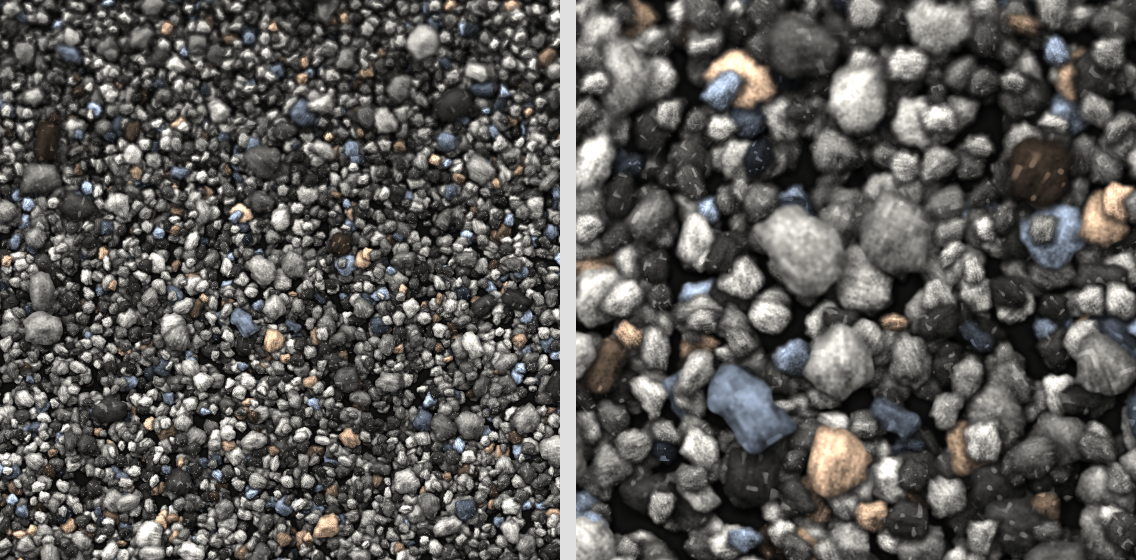
Left, the full canvas; right, a detail of the centre.
Reproduce this texture procedurally as a Shadertoy shader.

```glsl
// Loose bed of crushed dark mineral grit, seen at a slant with shallow focus.
// Jittered grids of rounded random polygons are painted from back to front,
// each grain with its own tone, domed shading, fine roughness and contact shadow.

const float TAU = 6.2831853;
const int SIDES = 7;
const int LAYERS = 6;
const vec3 WARM_GREY = vec3(1.015, 1.0, 0.965);
const vec3 SLATE_BLUE = vec3(0.90, 0.98, 1.10);
const vec3 RUST_BROWN = vec3(1.16, 0.98, 0.82);
const vec3 GAP_COLOR = vec3(0.07, 0.07, 0.068);
const vec2 LIGHT_DIR = vec2(-0.35, 0.94);

float hash(vec2 p) {
    vec3 q = fract(p.xyx * 0.1031);
    q += dot(q, q.yzx + 33.33);
    return fract((q.x + q.y) * q.z);
}

float noise(vec2 p) {
    vec2 cell = floor(p), f = fract(p);
    f = f * f * (3.0 - 2.0 * f);
    float low = mix(hash(cell), hash(cell + vec2(1, 0)), f.x);
    float high = mix(hash(cell + vec2(0, 1)), hash(cell + vec2(1, 1)), f.x);
    return mix(low, high, f.y);
}

mat2 rotation(float angle) {
    float c = cos(angle), s = sin(angle);
    return mat2(c, s, -s, c);
}

// Rounded polygon of unit size: x is the distance, yz the outward tilt.
vec3 grainShape(vec2 p, vec2 id, float aspect) {
    const float SHARPNESS = 11.0;
    float total = 0.0;
    vec2 tilt = vec2(0.0);
    for (int k = 0; k < SIDES; k++) {
        vec2 seed = id + float(k) * vec2(7.3, 3.7);
        float angle = (float(k) + 0.8 * hash(seed)) * TAU / float(SIDES);
        vec2 dir = vec2(cos(angle), sin(angle));
        float reach = length(dir * vec2(1.0, 1.0 / aspect));
        reach *= mix(0.78, 1.08, hash(seed + 51.7));
        float weight = exp(SHARPNESS * (dot(p, dir) - reach));
        total += weight;
        tilt += weight * dir;
    }
    return vec3(log(total) / SHARPNESS, tilt / total);
}

// Surface colour of one grain; p is in grain units, sharp is 1 in focus.
vec3 grainColor(vec2 p, vec2 id, vec3 shape, vec2 tilt, float sharp) {
    float tone = mix(0.15, 0.84, pow(hash(id + 11.3), 1.05));
    float kind = hash(id + 23.9);
    vec3 tint = mix(WARM_GREY, SLATE_BLUE, step(0.93, kind));
    tint = mix(tint, RUST_BROWN, step(kind, 0.05));

    // Coarse facets, layered streaks and fine pitting.
    float facets = noise(p * 2.3 + id * 3.0) - 0.5;
    float streaks = noise(p * vec2(2.5, 9.0) + id * 5.0) - 0.5;
    float pits = noise(p * 12.0 + id * 7.0) - 0.5;
    float rough = 0.42 * facets + sharp * (0.34 * streaks + 0.30 * pits);

    float light = 1.0 + 0.36 * dot(tilt, LIGHT_DIR) + rough;
    float rim = mix(0.62, 1.0, smoothstep(0.0, -0.28, shape.x));
    float glint = smoothstep(0.72, 0.92, noise(p * 4.5 + id * 9.0));
    glint *= 0.30 * sharp * (1.0 - tone);
    return tint * (tone * light * rim + glint);
}

// Paints one grid of grains over the colour below.
vec3 paintLayer(vec3 below, vec2 uv, float count, float density,
                float seed, float blur, float sharp) {
    vec3 color = below;
    vec2 home = floor(uv * count);
    for (int row = 1; row >= -1; row--) {
        for (int column = -1; column <= 1; column++) {
            vec2 cell = home + vec2(column, row);
            vec2 id = cell + seed * vec2(61.0, 37.0) + 200.0;
            if (hash(id) > density) continue;

            vec2 jitter = vec2(hash(id + 3.1), hash(id + 8.7)) - 0.5;
            float radius = mix(0.42, 0.72, hash(id + 15.2)) / count;
            float aspect = mix(1.0, 2.1, pow(hash(id + 19.4), 1.5));
            mat2 turn = rotation(TAU * hash(id + 27.6));
            vec2 p = (uv - (cell + 0.5 + 0.7 * jitter) / count) / radius;
            if (dot(p, p) > 4.0) continue;

            p = p * turn;
            vec2 wobble = vec2(noise(p * 3.5 + id), noise(p * 3.5 + id + 40.0));
            vec3 shape = grainShape(p + 0.16 * (wobble - 0.5), id, aspect);
            vec2 tilt = turn * shape.yz;
            float soft = blur / radius;

            float shadow = smoothstep(0.32 + soft, -0.05, shape.x);
            color *= 1.0 - shadow * (0.50 - 0.28 * dot(tilt, LIGHT_DIR));
            float cover = smoothstep(soft, -soft, shape.x);
            color = mix(color, grainColor(p, id, shape, tilt, sharp), cover);
        }
    }
    return color;
}

void mainImage(out vec4 fragColor, in vec2 fragCoord) {
    vec2 uv = fragCoord / iResolution.y;

    // Focus lies in the lower half and fades towards the far edge.
    float far = smoothstep(0.42, 1.1, uv.y);
    float near = smoothstep(0.15, -0.1, uv.y);
    float blur = max(0.0013 + 0.0048 * far + 0.001 * near, 0.7 / iResolution.y);
    float sharp = 1.0 - 0.85 * far - 0.2 * near;

    // Six grids: dense grit first, then sparser and coarser stones.
    float counts[LAYERS] = float[](36.0, 43.0, 33.0, 48.0, 27.0, 18.0);
    float shares[LAYERS] = float[](1.0, 0.8, 0.5, 0.45, 0.16, 0.05);
    float coarse = mix(0.75, 1.3, smoothstep(0.1, 0.9, uv.x));
    vec3 color = GAP_COLOR;
    for (int i = 0; i < LAYERS; i++) {
        float size = counts[i] > 40.0 ? 2.0 - coarse : coarse;
        float density = i == 0 ? 1.0 : shares[i];
        // Density varies per region in steps, so no grain is cut in half.
        float region = i == 0 ? 1.0 : mix(1.0, size, 0.0);
        color = paintLayer(color, uv, counts[i], density * region,
                           float(i) + 1.0, blur, sharp);
    }

    color *= 0.92 + 0.20 * noise(uv * 5.0 + 3.0);
    fragColor = vec4(clamp(color, 0.0, 1.0), 1.0);
}
```
